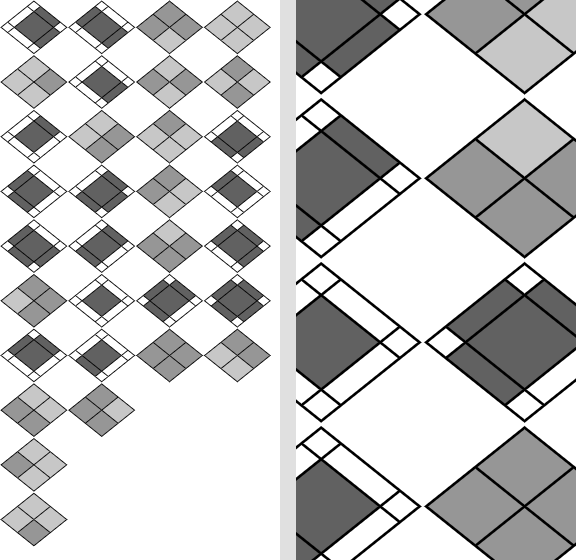
Left: the whole. Right: its middle third, enlarged.
This pattern is drawn by a Shadertoy shader. Its source:

```glsl
// Rows of diamond tiles in two families, each showing all 16 four-bit states:
// diamonds quartered into two greys, and framed diamonds with a dark core that
// reaches out to some sides. Skewed axes turn each diamond into a square.

const vec2  PITCH      = vec2(62.0, 50.0) / 256.0;  // tile spacing, canvas width = 1
const vec2  HALF_DIAG  = vec2(30.0, 24.0) / 256.0;  // half diagonals of a diamond
const float LINE_WIDTH = 0.8 / 256.0;
const float CORE       = 0.6;                       // core size relative to the diamond
const vec3  PAPER      = vec3(1.0);
const vec3  LIGHT_GREY = vec3(0.78);
const vec3  MID_GREY   = vec3(0.59);
const vec3  DARK_GREY  = vec3(0.38);
const vec3  INK        = vec3(0.0);

const int COLUMNS = 4;
const int ROWS    = 10;
const int FRAMED  = 16;  // added to the four state bits of a framed tile
const int EMPTY   = -1;

// Tile states from the top row down. Bits 1, 2, 4, 8 are the top, right, bottom
// and left quarters, or the NE, SE, SW and NW sides of a framed tile.
const int STATES[COLUMNS * ROWS] = int[](
    19, 26, 11,  0,
     2, 18, 10,  5,
    17,  6,  1, 22,
    28, 23,  9, 24,
    30, 21, 14, 27,
     7, 16, 29, 31,
    25, 20, 15,  3,
    12, 13, EMPTY, EMPTY,
     8, EMPTY, EMPTY, EMPTY,
     4, EMPTY, EMPTY, EMPTY);

float bitOf(int state, int index) {
    return float((state >> index) & 1);
}

// Antialiased coverage of the region where dist is positive
float coverage(float dist, float pixel) {
    return clamp(dist / pixel + 0.5, 0.0, 1.0);
}

// Four quarters, each light or mid grey
vec3 quarteredFill(vec2 q, int state, float pixel) {
    float a = coverage(q.x, pixel);
    float b = coverage(q.y, pixel);
    float lower = mix(bitOf(state, 2), bitOf(state, 1), 1.0 - b);
    lower = mix(bitOf(state, 2), lower, 1.0 - b);
    lower = mix(bitOf(state, 2), bitOf(state, 3), b);
    float upper = mix(bitOf(state, 1), bitOf(state, 0), b);
    return mix(LIGHT_GREY, MID_GREY, mix(lower, upper, a));
}

// Dark core with optional dark sides; the corners stay blank
vec3 framedFill(vec2 q, int state, float coreSize, float pixel) {
    float inU = coverage(coreSize - abs(q.x), pixel);
    float inV = coverage(coreSize - abs(q.y), pixel);
    float sideU = bitOf(state, q.x > 0.0 ? 0 : 2);
    float sideV = bitOf(state, q.y > 0.0 ? 3 : 1);
    float dark = inU * inV + (1.0 - inU) * inV * sideU + inU * (1.0 - inV) * sideV;
    return mix(PAPER, DARK_GREY, dark);
}

vec3 drawTile(vec2 p, int state, float pixel) {
    // Skewed axes: q.x grows to the NE side, q.y to the NW side
    float size = 1.0 / length(1.0 / HALF_DIAG);
    vec2 s = p / HALF_DIAG;
    vec2 q = vec2(s.x + s.y, s.y - s.x) * size;
    vec2 aq = abs(q);
    float rim = max(aq.x, aq.y) - size;

    bool framed = state >= FRAMED;
    vec3 fill = framed ? framedFill(q, state, CORE * size, pixel)
                       : quarteredFill(q, state, pixel);
    vec3 color = mix(PAPER, fill, coverage(-rim, pixel));

    // Outline and inner dividing lines
    vec2 divider = framed ? abs(aq - CORE * size) : aq;
    float lineDist = max(min(abs(rim), min(divider.x, divider.y)), rim);
    return mix(color, INK, coverage(0.5 * LINE_WIDTH - lineDist, pixel));
}

void mainImage(out vec4 fragColor, in vec2 fragCoord) {
    float pixel = 1.0 / iResolution.x;
    vec2 fromTop = vec2(fragCoord.x, iResolution.y - fragCoord.y) * pixel;
    ivec2 cell = ivec2(floor(fromTop / PITCH));
    vec2 p = (fract(fromTop / PITCH) - 0.5) * PITCH * vec2(1.0, -1.0);

    vec3 color = PAPER;
    if (cell.x < COLUMNS && cell.y < ROWS) {
        int state = STATES[cell.y * COLUMNS + cell.x];
        if (state != EMPTY) color = drawTile(p, state, pixel);
    }
    fragColor = vec4(color, 1.0);
}
```
